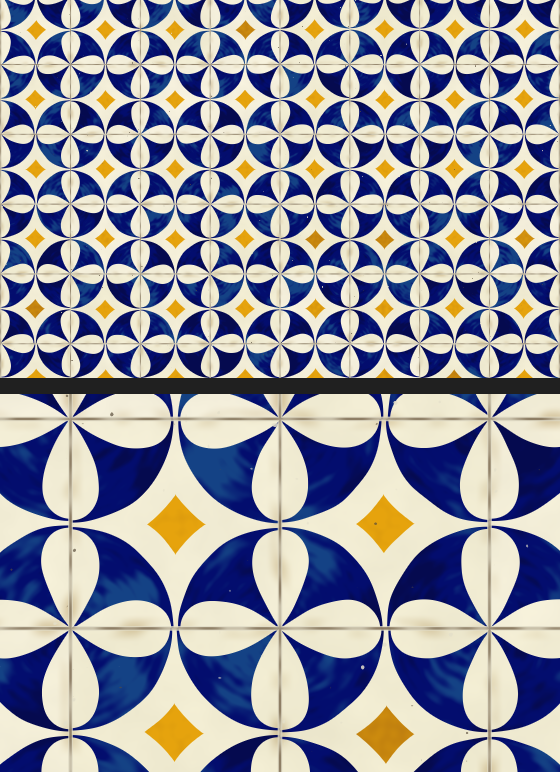
Top: the whole. Bottom: its middle third, enlarged.
Reproduce this pattern procedurally as a Shadertoy shader.

```glsl
// Hand-painted ceramic tiles: blue discs with four cream petals, amber concave diamonds, worn joints.

const float TILES_ACROSS = 8.02;
const vec2 GRID_SHIFT = vec2(-0.01, 0.51);
const float DISC_RADIUS = 0.489;
const float DIAMOND_RADIUS = 0.617;   // the diamond lies beyond this distance from every corner
const float PETAL_LENGTH = 0.478;
const float PETAL_SWELL = 0.355;

const vec3 CREAM = vec3(0.95, 0.93, 0.84);
const vec3 COBALT = vec3(0.01, 0.05, 0.43);
const vec3 NAVY = vec3(0.02, 0.04, 0.31);
const vec3 TEAL = vec3(0.08, 0.26, 0.52);
const vec3 AMBER = vec3(0.90, 0.64, 0.05);
const vec3 OCHRE = vec3(0.70, 0.45, 0.06);
const vec3 JOINT = vec3(0.50, 0.43, 0.33);

vec2 hash2(vec2 p) {
    vec3 q = fract(p.xyx * vec3(0.1031, 0.1030, 0.0973));
    q += dot(q, q.yzx + 33.33);
    return fract((q.xx + q.yz) * q.zy);
}

float cornerSlope(vec2 cell, vec2 offset) {
    float angle = 6.2832 * hash2(cell).x;
    return dot(vec2(cos(angle), sin(angle)), offset);
}

float gradientNoise(vec2 p) {
    vec2 i = floor(p), f = fract(p);
    vec2 u = f * f * f * (f * (f * 6.0 - 15.0) + 10.0);
    vec2 e = vec2(1.0, 0.0);
    float low = mix(cornerSlope(i, f), cornerSlope(i + e, f - e), u.x);
    float high = mix(cornerSlope(i + e.yx, f - e.yx), cornerSlope(i + 1.0, f - 1.0), u.x);
    return mix(low, high, u.y);
}

float fbm(vec2 p) {
    float sum = 0.0, amplitude = 1.0;
    for (int i = 0; i < 4; i++) {
        sum += amplitude * gradientNoise(p);
        p = mat2(1.6, 1.2, -1.2, 1.6) * p + 17.0;
        amplitude *= 0.5;
    }
    return sum;
}

// Antialiased coverage of the region where the distance is negative
float cover(float dist, float pixel) {
    return clamp(0.5 - dist / pixel, 0.0, 1.0);
}

// Teardrop along x: pointed at the origin, rounded at the far end
float petalDistance(vec2 p, float len, float swell) {
    float t = p.x / len;
    float k = swell * swell;
    float f = p.y * p.y - k * t * t * (1.0 - t);
    vec2 slope = vec2(-k * t * (2.0 - 3.0 * t) / len, 2.0 * p.y);
    return f / max(length(slope), 0.004);
}

// Blue glaze with uneven wash and brush marks that sweep around the corner
vec3 blueGlaze(vec2 uv, vec2 q, vec2 quadrant) {
    vec2 seed = hash2(quadrant + 7.0);
    vec2 sweep = vec2(atan(q.y, q.x) * 2.5, length(q) * 24.0) + seed * 40.0;
    float wash = 0.8 * fbm(uv * 2.3) + 0.4 * gradientNoise(sweep) + 0.45 * (seed.x - 0.5);
    vec3 colour = mix(COBALT, NAVY, smoothstep(0.05, 0.4, -wash));
    return mix(colour, TEAL, smoothstep(0.02, 0.48, wash));
}

vec3 amberGlaze(vec2 uv, vec2 tile) {
    float age = smoothstep(0.72, 1.0, hash2(tile + 51.0).y);
    float mottle = 0.25 * gradientNoise(uv * 18.0);
    return mix(AMBER, OCHRE, clamp(0.8 * age + mottle, 0.0, 1.0));
}

vec3 creamGlaze(vec2 uv, vec2 tile, float edge) {
    float tint = hash2(tile + 3.0).x - 0.5;
    vec3 colour = CREAM + vec3(0.02, 0.02, 0.05) * tint + 0.025 * fbm(uv * 3.0 + 9.0);
    float grime = smoothstep(0.07, 0.0, edge) * smoothstep(-0.1, 0.5, gradientNoise(uv * 5.0));
    return mix(colour, colour * vec3(0.88, 0.83, 0.74), grime);
}

void mainImage(out vec4 fragColor, in vec2 fragCoord) {
    float pixel = TILES_ACROSS / iResolution.x;
    vec2 uv = fragCoord * pixel + GRID_SHIFT;
    vec2 tile = floor(uv);
    vec2 local = fract(uv) - 0.5;
    float edge = 0.5 - max(abs(local.x), abs(local.y));

    // Each tile is slightly misplaced and painted with an unsteady hand
    vec2 wobble = vec2(gradientNoise(uv * 5.0), gradientNoise(uv * 5.0 + 31.0));
    vec2 painted = local + 0.010 * wobble + 0.016 * (hash2(tile) - 0.5);
    vec2 q = 0.5 - abs(painted);
    float radius = length(q);
    vec2 axis = vec2(max(q.x, q.y), min(q.x, q.y));

    // Motif
    float disc = cover(radius - DISC_RADIUS, pixel);
    float petal = cover(petalDistance(axis, PETAL_LENGTH, PETAL_SWELL), pixel);
    float diamond = cover(DIAMOND_RADIUS - radius, pixel);
    float blue = disc * (1.0 - petal);
    vec3 colour = creamGlaze(uv, tile, edge);
    colour = mix(colour, blueGlaze(uv, q, 2.0 * tile + step(0.0, painted)), blue);
    colour = mix(colour, amberGlaze(uv, tile), diamond);

    // Chips bare the pale clay, more often near the joints; dark pits dot the glaze
    float chipField = gradientNoise(uv * 19.0) + 0.12 * smoothstep(0.06, 0.0, edge);
    colour = mix(colour, CREAM * 0.94, 0.85 * smoothstep(0.56, 0.64, chipField));
    float pitField = gradientNoise(uv * 23.0 + 80.0) + 0.10 * smoothstep(0.08, 0.0, edge);
    colour = mix(colour, JOINT * 0.7, 0.7 * smoothstep(0.60, 0.68, pitField));

    // Pale joint with a broken brown seam
    colour = mix(colour, CREAM * 0.92, 0.85 * cover(edge - 0.011, pixel));
    float seam = smoothstep(-0.35, 0.3, gradientNoise(uv * 7.0 + 60.0));
    colour = mix(colour, JOINT, (0.25 + 0.6 * seam) * cover(edge - 0.006, pixel));

    fragColor = vec4(clamp(colour, 0.0, 1.0), 1.0);
}
```
